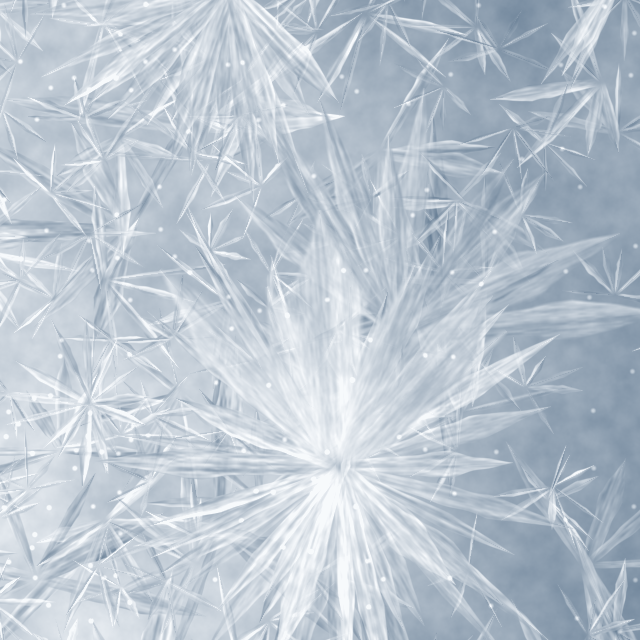
This texture is drawn by a three.js fragment shader. Its source:

```glsl
// Pale blue ice: radiating clusters of translucent, streaked frost crystals.
varying vec2 vUv;

const vec3 SHADOW_BLUE = vec3(0.40, 0.49, 0.58);
const vec3 FROST_WHITE = vec3(0.97, 0.98, 0.99);
const vec2 HERO_CENTER = vec2(0.53, 0.27);
const float TAU = 6.2831853;
const float SHARP = 0.0014;       // edge softness of crystals in focus
const float BLURRED = 0.006;      // edge softness of crystals out of focus
const float STREAK_GAIN = 0.50;   // contrast of the lengthwise streaks
const float GLINT_CELLS = 46.0;
const float GLINT_SHARE = 0.08;

float hash(vec2 p) {
  vec3 q = fract(p.xyx * 0.1031);
  q += dot(q, q.yzx + 33.33);
  return fract((q.x + q.y) * q.z);
}

float noise(vec2 p) {
  vec2 i = floor(p), f = fract(p);
  f = f * f * (3.0 - 2.0 * f);
  return mix(mix(hash(i), hash(i + vec2(1.0, 0.0)), f.x),
             mix(hash(i + vec2(0.0, 1.0)), hash(i + 1.0), f.x), f.y);
}

float fbm(vec2 p) {
  float sum = 0.0, gain = 0.5;
  for (int i = 0; i < 5; i++) {
    sum += gain * noise(p);
    p = mat2(1.6, 1.2, -1.2, 1.6) * p + 7.3;
    gain *= 0.5;
  }
  return sum;
}

// One tapered crystal growing from the origin of p, laid over the tone
void blade(inout float tone, vec2 p, float angle, float len, float wid,
           float lift, float soft, float seed) {
  vec2 dir = vec2(cos(angle), sin(angle));
  vec2 q = vec2(dot(p, dir), dot(p, vec2(-dir.y, dir.x)));
  float u = q.x / len;
  if (u < 0.0 || u > 1.0 || abs(q.y) > wid * 1.3 + soft) return;

  float halfW = wid * min(0.4 + 0.9 * u, 2.6 * (1.0 - u));
  halfW *= 0.8 + 0.35 * noise(vec2(u * 9.0, seed));
  float edge = halfW - abs(q.y);
  float side = q.y / max(halfW, 0.0005);
  float focus = SHARP / soft;

  // Facets, streaks and light or dark rims
  float facet = smoothstep(-0.12, 0.12, side - 0.7 * (hash(vec2(seed, 3.0)) - 0.5));
  float streak = noise(vec2(q.x * 13.0, q.y * 190.0) + seed) - 0.5;
  float grain = noise(vec2(q.x * 70.0, q.y * 300.0) + seed * 1.7) - 0.5;
  float rim = 1.0 - smoothstep(0.0, 0.0035 + soft, abs(edge - 0.002));
  float shade = lift + 0.16 * (facet - 0.5) * (hash(vec2(seed, 5.0)) > 0.5 ? 1.0 : -1.0);
  shade += STREAK_GAIN * (streak + 0.6 * grain) * mix(0.35, 1.0, focus);
  shade += rim * (side > 0.0 ? 0.20 : -0.10) * mix(0.3, 1.0, focus);

  float alpha = smoothstep(-soft, soft, edge) * smoothstep(0.0, 0.16, u);
  alpha *= 0.45 + 0.4 * hash(vec2(seed, 7.0));
  tone = mix(tone, shade, alpha);
}

// A fan of blades spread around the middle angle, drawn in shuffled order
void cluster(inout float tone, vec2 p, float middle, float spread, float count,
             float reach, float wid, float lift, float soft, float seed) {
  if (dot(p, p) > reach * reach) return;
  for (int i = 0; i < 28; i++) {
    float n = float(i);
    if (n >= count) break;
    float id = seed + n * 3.17;
    vec3 r = vec3(hash(vec2(id, 11.0)), hash(vec2(id, 23.0)), hash(vec2(id, 37.0)));
    float turn = (mod(n * 11.0, count) + r.x) / count - 0.5;
    blade(tone, p, middle + spread * turn, reach * mix(0.55, 1.0, r.y),
          wid * mix(0.4, 1.1, r.z), lift + 0.3 * (r.x - 0.5), soft, id);
  }
}

// Random small clusters, one per cell, thinning out to the right
void scatter(inout float tone, vec2 p, float cells, float wid, float lift, float seed) {
  vec2 home = floor(p * cells);
  for (int y = -1; y <= 1; y++) {
    for (int x = -1; x <= 1; x++) {
      vec2 cell = home + vec2(float(x), float(y)) + seed;
      vec2 jitter = vec2(hash(cell), hash(cell + 51.7));
      vec2 base = (cell - seed + jitter) / cells;
      float pick = hash(cell + 19.3);
      if (pick > 1.15 - 0.75 * base.x) continue;
      float bright = lift + 0.22 * (0.45 - base.x) + 0.3 * (jitter.x - 0.5);
      cluster(tone, p - base, TAU * hash(cell + 83.1), 4.2, 6.0, 0.95 / cells,
              wid, bright, SHARP, 100.0 * pick + seed);
    }
  }
}

void main() {
  vec2 p = vUv;

  // Hazy depth, darkest at the right
  float tone = mix(0.60, 0.24, smoothstep(0.15, 1.0, p.x));
  tone += 0.16 * (1.0 - smoothstep(0.0, 0.6, length(p))) + 0.4 * (fbm(p * 5.0) - 0.48);

  // Distant growth
  scatter(tone, p, 3.0, 0.026, 0.52, 13.0);
  scatter(tone, p, 5.0, 0.013, 0.58, 29.0);
  scatter(tone, p, 9.0, 0.007, 0.64, 47.0);

  // Clusters around the rim
  cluster(tone, p - vec2(0.62, 0.48), 1.2, 2.6, 10.0, 0.50, 0.035, 0.54, 0.003, 61.0);
  cluster(tone, p - vec2(0.36, 1.02), 4.2, 2.6, 18.0, 0.40, 0.024, 0.72, SHARP, 73.0);
  cluster(tone, p - vec2(0.98, 1.06), 4.22, 0.25, 4.0, 0.36, 0.018, 0.70, SHARP, 87.0);
  cluster(tone, p - vec2(0.14, 0.37), 1.6, TAU, 16.0, 0.15, 0.010, 0.76, SHARP, 91.0);

  // Hero crystal: thin spikes, bright lower fan, blurred broad blades
  vec2 h = p - HERO_CENTER;
  cluster(tone, h, 1.0, TAU, 28.0, 0.48, 0.022, 0.62, SHARP, 107.0);
  cluster(tone, h, 4.6, 2.3, 12.0, 0.36, 0.028, 0.74, SHARP, 131.0);
  cluster(tone, h, 1.4, 1.9, 6.0, 0.54, 0.056, 0.70, BLURRED, 149.0);
  tone += 0.16 * exp(-45.0 * dot(h, h));

  // Frosty grain and glints
  tone += 0.22 * (fbm(p * 38.0) - 0.48);
  vec2 g = p * GLINT_CELLS, cell = floor(g);
  vec2 spot = 0.3 + 0.4 * vec2(hash(cell + 3.1), hash(cell + 9.7));
  float glint = 1.0 - smoothstep(0.04, 0.26, length(fract(g) - spot));
  tone += 0.4 * glint * step(hash(cell + 71.0), GLINT_SHARE * (1.3 - p.x));

  gl_FragColor = vec4(mix(SHADOW_BLUE, FROST_WHITE, clamp(tone, 0.0, 1.0)), 1.0);
}
```
